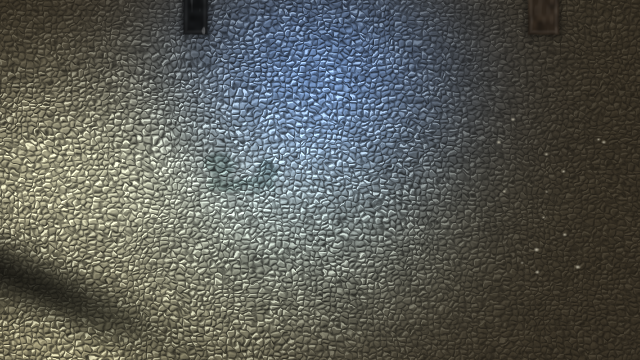
Write a Shadertoy shader that draws this texture.

```glsl
// Dark pebbled leather under warm, blue and grey pools of light, with two straps at the top.

float hash(vec2 p) {
    return fract(sin(dot(p, vec2(127.1, 311.7))) * 43758.5453);
}

float noise(vec2 p) {
    vec2 i = floor(p), f = fract(p);
    f = f * f * (3.0 - 2.0 * f);
    return mix(mix(hash(i), hash(i + vec2(1, 0)), f.x),
               mix(hash(i + vec2(0, 1)), hash(i + vec2(1, 1)), f.x), f.y);
}

// Pebble height in x, a random value for the pebble in y
vec2 pebble(vec2 p) {
    vec2 cell = floor(p);
    float nearest = 9.0, second = 9.0, id = 0.0;
    for (int y = -1; y <= 1; y++)
    for (int x = -1; x <= 1; x++) {
        vec2 c = cell + vec2(x, y);
        vec2 seed = c + 0.5 + 0.75 * (vec2(hash(c), hash(c + 57.3)) - 0.5);
        float d = length(p - seed);
        if (d < nearest) {
            second = nearest;
            nearest = d;
            id = hash(c + 19.7);
        } else {
            second = min(second, d);
        }
    }
    // Noise fills some creases and roughens the tops
    float rough = noise(p * 1.7 + 5.0);
    return vec2(smoothstep(-0.2 * rough, 0.6, second - nearest) + 0.35 * (rough - 0.5), id);
}

// Soft elliptical pool of light
float pool(vec2 p, vec2 center, vec2 size) {
    vec2 d = (p - center) / size;
    return exp(-dot(d, d));
}

float box(vec2 p, vec2 center, vec2 halfSize) {
    vec2 d = abs(p - center) - halfSize;
    return length(max(d, 0.0)) + min(max(d.x, d.y), 0.0);
}

vec3 lighting(vec2 p) {
    vec3 light = vec3(0.205, 0.18, 0.135);
    light += vec3(0.40, 0.41, 0.345) * pool(p, vec2(0.17, 0.50), vec2(0.43, 0.29));
    light += vec3(0.33, 0.33, 0.26) * pool(p, vec2(0.25, 0.02), vec2(0.50, 0.22));
    light += vec3(0.12, 0.24, 0.44) * pool(p, vec2(0.88, 0.78), vec2(0.38, 0.33));
    light += vec3(0.24, 0.28, 0.28) * pool(p, vec2(0.82, 0.38), vec2(0.42, 0.31));

    // Slanting shadow at the lower left
    float d = (p.y - 0.25 + 0.42 * p.x) / 0.085;
    light *= 1.0 - 0.72 * exp(-d * d) * smoothstep(0.75, 0.1, p.x);

    // Dull stain with two humps
    vec2 s = p + 0.025 * (vec2(noise(p * 35.0), noise(p * 35.0 + 9.0)) - 0.5);
    float stain = min(box(s, vec2(0.67, 0.485), vec2(0.09, 0.018)),
                  min(length(s - vec2(0.61, 0.535)) - 0.035,
                      length(s - vec2(0.745, 0.525)) - 0.03));
    return mix(light, light * vec3(0.74, 0.79, 0.78), smoothstep(0.012, -0.012, stain));
}

// Upright strap end with glossy streaks
vec3 strap(vec3 color, vec2 p, vec2 center, vec2 halfSize, vec3 tint, float gloss) {
    float d = box(p, center, halfSize);
    float aa = 1.5 / iResolution.y;
    float streak = smoothstep(0.6, 0.9, noise(p * vec2(90.0, 35.0)));
    vec3 body = tint * (0.7 + 0.6 * noise(p * 60.0)) + gloss * streak;
    body += 0.05 * smoothstep(0.008, 0.0, abs(d + 0.008));
    color *= 1.0 - 0.3 * smoothstep(0.02, 0.0, d);
    return mix(color, body, smoothstep(aa, -aa, d));
}

void mainImage(out vec4 fragColor, in vec2 fragCoord) {
    vec2 p = fragCoord / iResolution.y;
    float aa = 1.5 / iResolution.y;

    // Pebbles, a little wider than tall, bent by slow noise
    vec2 q = p * vec2(56.0, 68.0);
    q += 1.6 * vec2(noise(p * 9.0), noise(p * 9.0 + 31.0));
    q += 0.6 * vec2(noise(p * 80.0), noise(p * 80.0 + 17.0));
    vec2 grain = pebble(q);
    float slope = grain.x - pebble(q + vec2(-0.16, 0.32)).x;

    // Creases, lit flanks and small glints
    vec3 light = lighting(p);
    float strength = smoothstep(0.15, 0.45, light.g);
    float relief = 0.76 + 0.32 * grain.x + 0.3 * slope + 0.1 * (grain.y - 0.5);
    relief *= 0.95 + 0.1 * noise(p * 14.0);
    vec3 color = light * mix(1.0, relief, 0.5 + 0.5 * strength);
    float glint = smoothstep(0.15, 0.7, slope) * smoothstep(0.2, 0.9, grain.y);
    color += glint * (0.03 + 0.19 * strength) * vec3(0.95, 1.0, 0.96);
    color += 0.02 * (noise(p * 280.0) - 0.5);

    // Faint vertical seam
    color *= 1.0 - 0.06 * smoothstep(0.012, 0.0, abs(p.x - 0.55 - 0.01 * noise(p * 8.0)));

    // Pale dust on the dark side
    for (int i = 0; i < 14; i++) {
        vec2 k = vec2(i, 4.0);
        vec2 spot = vec2(1.38 + 0.36 * hash(k), 0.15 + 0.52 * hash(k + 7.0));
        float radius = 0.001 + 0.003 * hash(k + 13.0);
        float dust = smoothstep(aa, -aa, length((p - spot) * vec2(0.8, 1.0)) - radius);
        color = mix(color, vec3(0.78, 0.76, 0.68), 0.85 * dust);
    }

    color = strap(color, p, vec2(0.543, 0.96), vec2(0.034, 0.056), vec3(0.07, 0.075, 0.08), 0.2);
    color = strap(color, p, vec2(1.51, 0.96), vec2(0.043, 0.056), vec3(0.16, 0.13, 0.10), 0.03);
    fragColor = vec4(clamp(color, 0.0, 1.0), 1.0);
}
```
